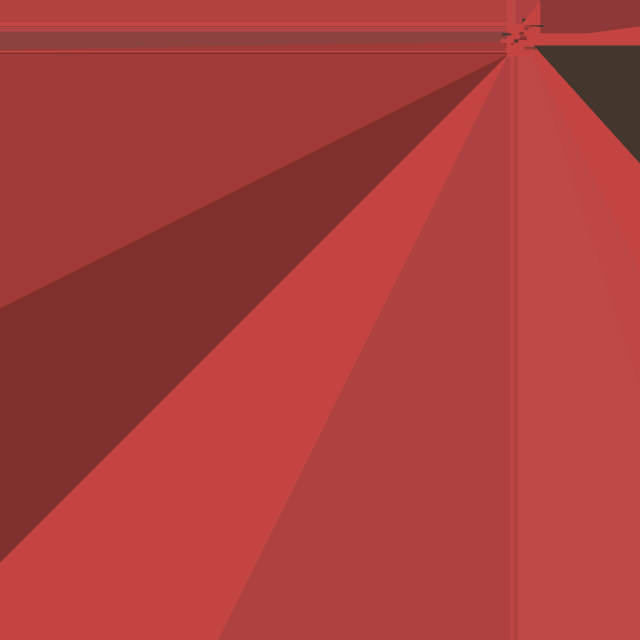
Write a Shadertoy shader that draws this background.

```glsl
// Flat red wedges fan out from a hub near the upper right corner, under a
// band of thin horizontal streaks. Half-planes are painted over each other
// in order of angle; hashed slivers break up the hub.

const vec2 HUB = vec2(0.794, 0.915);         // meeting point of the left rays
const vec2 HUB_RIGHT = vec2(0.830, 0.918);   // meeting point of the right rays
const float BAND_BASE = 0.915;               // foot of the streaked band
const float SHELF = 0.929;                   // top of the dark right wedge
const int SLIVERS = 30;

const vec3 BRIGHT = vec3(0.768, 0.267, 0.259);
const vec3 ROSE   = vec3(0.745, 0.287, 0.282);
const vec3 CORAL  = vec3(0.745, 0.275, 0.267);
const vec3 BRICK  = vec3(0.686, 0.259, 0.251);
const vec3 RUST   = vec3(0.630, 0.230, 0.225);
const vec3 MAROON = vec3(0.502, 0.192, 0.180);
const vec3 WINE   = vec3(0.560, 0.220, 0.220);
const vec3 DUSK   = vec3(0.550, 0.262, 0.250);
const vec3 UMBER  = vec3(0.267, 0.208, 0.176);

float pixel;   // width of one pixel in canvas units

float hash(float n) { return fract(sin(n * 127.1) * 43758.5453); }

// Antialiased coverage of the region where d > 0
float cover(float d) { return clamp(d / pixel + 0.5, 0.0, 1.0); }

float span(float x, float lo, float hi) { return cover(x - lo) * cover(hi - x); }

float box(vec2 p, vec2 lo, vec2 hi) {
    return span(p.x, lo.x, hi.x) * span(p.y, lo.y, hi.y);
}

// Coverage of the side to the left of a directed line through a
float halfPlane(vec2 p, vec2 a, vec2 dir) {
    vec2 d = normalize(dir), q = p - a;
    return cover(d.x * q.y - d.y * q.x);
}

vec3 fan(vec2 p) {
    // Left rays, from shallow to steep
    vec3 col = RUST;
    col = mix(col, MAROON, halfPlane(p, HUB, vec2(-2.0, -1.0)));
    col = mix(col, BRIGHT, halfPlane(p, HUB, vec2(-1.0, -1.0)));
    col = mix(col, BRICK, halfPlane(p, HUB, vec2(-1.0, -2.02)));

    // Upright seam
    col = mix(col, CORAL, cover(p.x - 0.797));
    col = mix(col, BRICK, span(p.x, 0.803, 0.809));
    col = mix(col, ROSE, cover(p.x - 0.811));

    // Right rays, from steep to shallow
    col = mix(col, CORAL, halfPlane(p, HUB_RIGHT, vec2(1.0, -3.1)));
    col = mix(col, BRIGHT, halfPlane(p, HUB_RIGHT, vec2(1.0, -2.0)));
    return mix(col, UMBER, halfPlane(p, vec2(0.840, 0.922), vec2(1.0, -1.11)));
}

vec3 leftBand(vec2 p) {
    vec3 col = mix(RUST, DUSK, halfPlane(p, vec2(0.0, 0.922), vec2(0.78, 0.013)));
    col = mix(col, BRIGHT, span(p.y, 0.9185, 0.9205));
    col = mix(col, MAROON, span(p.y, 0.9155, 0.9175));
    col = mix(col, BRIGHT, cover(p.y - 0.950));

    // Thin streaks
    for (int i = 0; i < 3; i++) {
        float y = 0.9505 + 0.0037 * float(i);
        col = mix(col, DUSK, 0.9 * span(p.y, y, y + 0.0016));
    }
    col = mix(col, BRICK, cover(p.y - 0.965));
    return mix(col, BRICK + vec3(0.015, -0.005, -0.01), cover(p.y - 0.969));
}

vec3 rightBand(vec2 p) {
    // Wine panel above a bright shelf whose edge lifts at the far right
    float edge = 0.948 + 0.127 * max(p.x - 0.918, 0.0);
    return mix(BRIGHT, WINE, cover(p.y - edge) * cover(p.x - 0.844));
}

vec3 column(vec2 p) {
    vec3 col = mix(CORAL, BRICK, cover(p.x - 0.805));
    col = mix(col, UMBER, box(p, vec2(0.816, 0.948), vec2(0.830, 0.971)));
    col = mix(col, BRIGHT, 1.0 - cover(p.y - 0.960));
    // Slanted corner joining the wine panel
    float slant = halfPlane(p, vec2(0.846, 1.0), vec2(-0.033, -0.040));
    return mix(col, BRIGHT, slant * cover(p.y - 0.948));
}

// Random slivers crowding the hub
vec3 slivers(vec3 col, vec2 p) {
    for (int i = 0; i < SLIVERS; i++) {
        float n = float(i) + 1.0;
        vec2 c = vec2(mix(0.792, 0.842, hash(n)), mix(0.916, 0.962, hash(n + 40.0)));
        vec2 size = vec2(mix(0.001, 0.010, hash(n + 80.0)), mix(0.0007, 0.003, hash(n + 120.0)));
        float pick = hash(n + 160.0);
        vec3 tint = pick < 0.6 ? BRIGHT : pick < 0.85 ? MAROON : UMBER;
        col = mix(col, tint, 0.85 * box(p, c - size, c + size));
    }
    return col;
}

void mainImage(out vec4 fragColor, in vec2 fragCoord) {
    vec2 p = fragCoord / iResolution.xy;
    pixel = 1.0 / min(iResolution.x, iResolution.y);

    vec3 col = fan(p);
    col = mix(col, leftBand(p), cover(p.y - BAND_BASE) * cover(HUB.x - p.x));
    col = mix(col, column(p), cover(p.y - SHELF) * span(p.x, 0.792, 0.846));
    col = mix(col, rightBand(p), cover(p.y - SHELF) * cover(p.x - 0.844));
    col = mix(col, BRIGHT, box(p, vec2(0.792, 0.912), vec2(0.828, 0.938)));
    col = mix(col, BRIGHT, box(p, vec2(0.782, 0.933), vec2(0.862, 0.939)));
    fragColor = vec4(slivers(col, p), 1.0);
}
```
